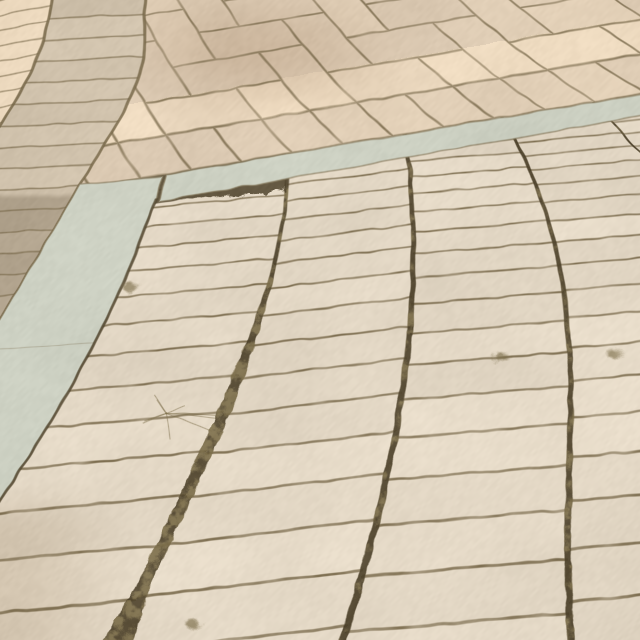
Reproduce this texture procedurally as a WebGL 1 fragment shader.

```glsl
precision highp float;
// Sunlit paving in perspective: curved brick courses, pale stone bands and a herringbone patio.
uniform vec2 u_resolution;

const vec3 BRICK = vec3(0.893, 0.848, 0.775);
const vec3 PATIO = vec3(0.855, 0.785, 0.695);
const vec3 CREAM = vec3(0.940, 0.865, 0.760);
const vec3 STRIP = vec3(0.820, 0.765, 0.680);
const vec3 STONE = vec3(0.800, 0.815, 0.760);
const vec3 GROUT = vec3(0.470, 0.410, 0.290);
const vec3 SOIL = vec3(0.300, 0.255, 0.165);
const vec3 MOSS = vec3(0.480, 0.425, 0.285);
const float ROW_GROWTH = 0.092;  // log ratio of successive course depths
const float PATIO_CELL = 0.079;
const float SOFTNESS = 0.0016;

float hash(vec2 p) { return fract(sin(dot(p, vec2(127.1, 311.7))) * 43758.5453); }

float noise(vec2 p) {
  vec2 i = floor(p), f = fract(p);
  f = f * f * (3.0 - 2.0 * f);
  return mix(mix(hash(i), hash(i + vec2(1, 0)), f.x),
             mix(hash(i + vec2(0, 1)), hash(i + vec2(1, 1)), f.x), f.y);
}

float fbm(vec2 p) {
  float sum = 0.0, amp = 0.5;
  for (int i = 0; i < 4; i++) { sum += amp * noise(p); p = p * 2.07 + 3.7; amp *= 0.5; }
  return sum;
}

float inside(float d) { return smoothstep(-SOFTNESS, SOFTNESS, d); }
float line(float d, float w) { return 1.0 - smoothstep(w - SOFTNESS, w + SOFTNESS, abs(d)); }
float gap(float t) { return 0.5 - abs(fract(t) - 0.5); }
float curve(float y, vec2 start, vec3 k) {
  float d = y - start.y;
  return start.x + d * (k.x + d * (k.y + d * k.z));
}
float segment(vec2 p, vec2 a, vec2 b) {
  vec2 e = b - a;
  return length(p - a - e * clamp(dot(p - a, e) / dot(e, e), 0.0, 1.0));
}

// Herringbone in sheared patio coordinates; b is the height above the stone band
vec3 patio(vec2 q, float b) {
  vec2 g = vec2((q.x + b * (0.39 + 0.98 * q.x) - 0.536) / PATIO_CELL, b * (15.0 + 18.0 * b));
  vec2 id = floor(g), f = fract(g);
  float k = mod(id.x - id.y, 4.0);
  vec4 open = vec4(f.x, 1.0 - f.x, f.y, 1.0 - f.y) * vec4(0.055, 0.055, 0.05, 0.05);
  if (id.y > 0.5) {
    if (k < 0.5) open.y = 1.0;
    else if (k < 1.5) { open.x = 1.0; id.x -= 1.0; }
    else if (k < 2.5) { if (id.y > 1.5) { open.z = 1.0; id.y -= 1.0; } }
    else open.w = 1.0;
  }
  float d = min(min(open.x, open.y), min(open.z, open.w));
  float shade = hash(id + 7.0);
  float lightRow = inside(g.y - 1.0) * inside(2.05 - g.y);
  vec3 c = mix(PATIO, CREAM, clamp(lightRow * 0.75 + (shade - 0.45) * 0.5 + 0.25 * q.x, 0.0, 1.0));
  float blush = exp(-dot((q - vec2(0.40, 0.08)) * vec2(6, 14), (q - vec2(0.40, 0.08)) * vec2(6, 14)));
  c = mix(c, vec3(0.77, 0.68, 0.58), blush * 0.7);
  return mix(c, GROUT, line(d, 0.0016) * (0.45 + 0.4 * noise(q * 35.0)));
}

void main() {
  vec2 uv = gl_FragCoord.xy / u_resolution;
  vec2 p = vec2(uv.x, 1.0 - uv.y);  // y grows towards the viewer
  vec2 q = p + 0.003 * (vec2(noise(p * 45.0), noise(p * 45.0 + 19.0)) - 0.5);
  float y = q.y, rough = fbm(p * 70.0);

  // Long joints and band edges
  float j0 = curve(y, vec2(0.254, 0.276), vec3(-0.306, -0.392, 0.0));
  float j1 = curve(y, vec2(0.449, 0.286), vec3(-0.083, -0.688, 0.40));
  float j2 = curve(y, vec2(0.638, 0.247), vec3(0.118, -0.448, 0.149));
  float j3 = curve(y, vec2(0.805, 0.219), vec3(0.531, -1.049, 0.658));
  float j4 = 0.957 + 0.93 * (y - 0.191);
  float stripEdge = 0.228 - 0.3 * (y - 0.12 + sqrt((y - 0.12) * (y - 0.12) + 0.0012));
  float bandTop = 0.273 - 0.170 * (q.x - 0.26);
  float bandBottom = 0.315 - 0.178 * (q.x - 0.247);

  // Curved brick field: left joint, right joint, course anchor, slope
  vec4 course = vec4(max(j0, 0.0), j1, 0.598, 0.095);
  float column = 1.0;
  if (q.x > j1) { course = vec4(j1, j2, 0.5755, 0.125); column = 2.0; }
  if (q.x > j2) { course = vec4(j2, j3, 0.560, 0.085); column = 3.0; }
  if (q.x > j3) { course = vec4(j3, min(j4, 1.0), 0.5385, 0.09); column = 4.0; }
  if (q.x > j4) { course = vec4(j4, 1.0, 0.520, 0.10); column = 5.0; }
  float v = max(y + course.w * (q.x - 0.5 * (course.x + course.y)), 0.05);
  float row = log(v / course.z) / ROW_GROWTH;
  vec3 col = BRICK + (hash(vec2(floor(row), column)) - 0.5) * 0.035;
  col -= vec3(0.07, 0.08, 0.09) * smoothstep(0.25, 0.0, q.x) * smoothstep(0.74, 0.84, y);
  float cross = line(gap(row) * v * ROW_GROWTH, 0.0008 + 0.0017 * y);
  col = mix(col, GROUT, cross * (0.55 + 0.4 * noise(p * 40.0)));
  float moss = line(q.x - j1, 0.003 + 0.010 * smoothstep(0.35, 0.7, y) * (0.3 + rough) + 0.012 * smoothstep(0.9, 1.0, y));
  col = mix(col, mix(SOIL, MOSS, smoothstep(0.3, 0.6, rough)), moss * 0.9);
  float dark = max(line(q.x - j2, 0.0025 + 0.004 * y * (0.5 + rough)), line(q.x - j3, 0.002 + 0.004 * y * (0.5 + rough)));
  dark = max(dark, line(q.x - j4, 0.002));
  col = mix(col, mix(SOIL, MOSS, smoothstep(0.4, 0.75, rough)), dark * 0.92);

  // Shadow wedge below the stone band
  float wedge = inside(bandBottom + 0.002 + 0.020 * smoothstep(0.25, 0.42, q.x) * rough * 1.6 - y) * inside(0.448 - q.x);
  col = mix(col, SOIL, wedge * 0.85);

  // Patio, then the brick strips on the left
  col = mix(col, patio(q, max(bandTop - y, 0.0)), inside(bandTop - y));
  float outer = 0.081 - 0.13 * y - 1.46 * y * y;
  float stripRow = (y + 0.05 * q.x) / 0.033;
  vec3 strip = STRIP + (hash(vec2(floor(stripRow), 3.0)) - 0.5) * 0.04;
  strip -= vec3(0.12) * smoothstep(0.300, 0.312, y);
  strip = mix(strip, GROUT, line(gap(stripRow) * 0.033, 0.0012) * 0.65);
  vec3 corner = mix(CREAM, GROUT, line(gap((y + 0.20 * q.x) / 0.024) * 0.024, 0.0011) * 0.6);
  strip = mix(strip, corner, inside(outer - q.x));
  strip = mix(strip, GROUT, line(q.x - outer, 0.0025) * 0.85);
  col = mix(col, strip, inside(stripEdge - q.x));
  col = mix(col, GROUT, line(q.x - stripEdge, 0.0025) * 0.85);

  // Pale stone bands
  float cap = 0.289 - 0.1 * (q.x - 0.124);
  float sideBand = min(min(q.x - stripEdge, j0 - q.x), y - cap);
  float farBand = min(min(y - bandTop, bandBottom - y), q.x - 0.26 + 0.3 * (y - 0.273));
  float stone = max(sideBand, farBand);
  col = mix(col, STONE, inside(stone));
  col = mix(col, GROUT, line(stone, 0.0012) * 0.55);
  col = mix(col, GROUT, line(y - 0.545 + 0.06 * q.x, 0.0006) * inside(sideBand) * 0.35);
  col = mix(col, SOIL, line(q.x - j0, 0.0025) * inside(y - 0.31) * 0.75);

  // Dry twigs and scattered debris
  for (int i = 0; i < 9; i++) {
    float n = float(i), a = n * 2.4 + hash(vec2(n, 2.0));
    vec2 tip = vec2(0.26, 0.645) + vec2(cos(a), 0.65 * sin(a)) * (0.03 + 0.055 * hash(vec2(n, 5.0)));
    col = mix(col, MOSS, line(segment(q, vec2(0.26, 0.645), tip), 0.0006) * 0.6);
  }
  for (int i = 0; i < 4; i++) {
    vec2 spot = i == 0 ? vec2(0.78, 0.557) : i == 1 ? vec2(0.957, 0.552) : i == 2 ? vec2(0.30, 0.975) : vec2(0.202, 0.45);
    float d = length((p - spot) * vec2(1.0, 1.7));
    col = mix(col, MOSS, smoothstep(0.022, 0.005, d + 0.028 * (rough - 0.35)) * 0.65);
  }

  // Surface wear and grain
  col += (fbm(p * 9.0) - 0.47) * 0.05 + (noise(vec2(p.x + p.y, p.y - p.x) * vec2(180.0, 70.0)) - 0.5) * 0.025;
  gl_FragColor = vec4(clamp(col, 0.0, 1.0), 1.0);
}
```
